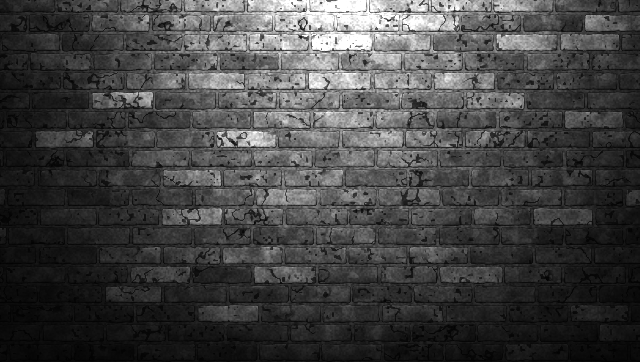
This texture is drawn by a Shadertoy shader. Its source:

```glsl
// A weathered brick wall in running bond under a soft lamp above the top edge.
// Each brick is a roughened rounded box with its own tone, stains, pits and cracks,
// set in grainy mortar. Lengths are in units of the canvas height.

const vec2 BRICK = vec2(0.1712, 0.0535);  // spacing of bricks, joints included
const float JOINT = 0.0098;               // width of the mortar joints
const float HEAD_JITTER = 0.07;           // wander of upright joints, in bricks

float hash(vec2 p) {
    vec3 q = fract(vec3(p.xyx) * 0.1031);
    q += dot(q, q.yzx + 33.33);
    return fract((q.x + q.y) * q.z);
}

float noise(vec2 p) {
    vec2 i = floor(p), f = fract(p);
    f = f * f * (3.0 - 2.0 * f);
    return mix(mix(hash(i), hash(i + vec2(1, 0)), f.x),
               mix(hash(i + vec2(0, 1)), hash(i + vec2(1, 1)), f.x), f.y);
}

float fbm(vec2 p) {
    float sum = 0.0, amp = 0.5;
    for (int k = 0; k < 4; k++) {
        sum += amp * noise(p);
        p = mat2(1.6, 1.2, -1.2, 1.6) * p + 17.3;
        amp *= 0.5;
    }
    return sum / 0.9375;
}

float roundBox(vec2 p, vec2 halfSize, float radius) {
    vec2 q = abs(p) - halfSize + radius;
    return length(max(q, 0.0)) + min(max(q.x, q.y), 0.0) - radius;
}

// Position of an upright joint, in bricks along its course.
float headJoint(float index, float row) {
    return index + HEAD_JITTER * hash(vec2(index + 40.0, row * 3.0 + 7.0));
}

// Finds the brick at p: returns offset from its centre (xy) and half size (zw).
vec4 locateBrick(vec2 p, out vec2 id) {
    float row = floor(p.y / BRICK.y);
    float shift = 0.15 - 0.012 * row + 0.48 * mod(row, 2.0)
                + 0.08 * (hash(vec2(row, 91.0)) - 0.5);
    float u = p.x / BRICK.x - shift;
    float col = floor(u);
    if (u < headJoint(col, row)) col -= 1.0;
    float left = headJoint(col, row), right = headJoint(col + 1.0, row);
    id = vec2(col, row) + 20.0;
    vec2 centre = vec2(0.5 * (left + right), row + 0.5);
    vec2 size = vec2(right - left, 1.0) * BRICK - JOINT;
    return vec4(vec2(u, p.y / BRICK.y) * BRICK - centre * BRICK, 0.5 * size);
}

// Thin broken lines along the middle contour of a noise field.
float cracks(vec2 p, float width) {
    float ridge = abs(fbm(p * 17.0) - 0.5);
    float broken = smoothstep(0.53, 0.64, noise(p * 13.0 + 50.0));
    return broken * (1.0 - smoothstep(width, width * 2.5, ridge));
}

float brickTone(vec2 p, vec2 id) {
    float pick = hash(id);
    float tone = mix(0.60, 0.98, hash(id + 31.0)) + 0.55 * smoothstep(0.76, 0.92, pick);
    float stain = fbm(p * vec2(24.0, 32.0) + id * 5.0);
    tone *= 0.52 + 0.92 * stain;
    tone *= 0.80 + 0.40 * noise(p * 230.0);
    // Flaked pale patches, dark pits and cracks
    tone += 0.22 * smoothstep(0.58, 0.70, fbm(p * 42.0 + id * 3.0));
    tone *= 1.0 - 0.65 * smoothstep(0.72, 0.84, noise(p * 125.0 + 9.0))
                       * smoothstep(0.40, 0.65, noise(p * 22.0 + 3.0));
    return tone * (1.0 - 0.65 * cracks(p, 0.012));
}

float mortarTone(vec2 p) {
    float grain = 0.6 * noise(p * 210.0 + 4.0) + 0.4 * noise(p * 110.0);
    return (0.45 + 0.80 * grain) * (0.65 + 0.60 * fbm(p * 14.0 + 70.0));
}

// Lamp glow: wide pool fading downward, with a hot spot at the top edge.
float lampLight(vec2 uv) {
    vec2 d = vec2(uv.x - 0.53, 1.0 - uv.y);
    float pool = exp(-d.x * d.x / 0.13) * max(1.0 - 0.93 * d.y, 0.0);
    float hot = exp(-dot(d / vec2(0.13, 0.09), d / vec2(0.13, 0.09)));
    return 0.025 + 0.98 * pool + 0.55 * hot;
}

void mainImage(out vec4 fragColor, in vec2 fragCoord) {
    vec2 uv = fragCoord / iResolution.xy;
    vec2 p = fragCoord / iResolution.y;
    float pixel = 1.0 / iResolution.y;

    vec2 id;
    vec4 brick = locateBrick(p, id);
    float rough = 0.0045 * (fbm(p * 75.0) - 0.5) + 0.003 * (noise(p * 28.0) - 0.5);
    float dist = roundBox(brick.xy, brick.zw, 0.004) + rough;
    float cover = 1.0 - smoothstep(-0.6 * pixel, 0.6 * pixel, dist);

    // Worn upper rim catches the light; lower rim falls dark
    float rim = smoothstep(-0.005, -0.001, dist);
    float slope = brick.y / brick.w;
    float face = brickTone(p, id) * (1.0 + 0.22 * rim * slope);

    // Mortar darkens in the crevice beside and below each brick
    float crevice = 1.0 - smoothstep(0.0005, 0.0032, dist);
    float depth = mix(0.45, 0.82, smoothstep(0.9, -0.9, slope));
    float mortar = mortarTone(p) * (1.0 - crevice * depth);

    float grey = mix(mortar, face, cover) * lampLight(uv);
    grey = grey / (1.0 + 0.12 * grey * grey);
    fragColor = vec4(vec3(clamp(grey, 0.0, 1.0)), 1.0);
}
```
